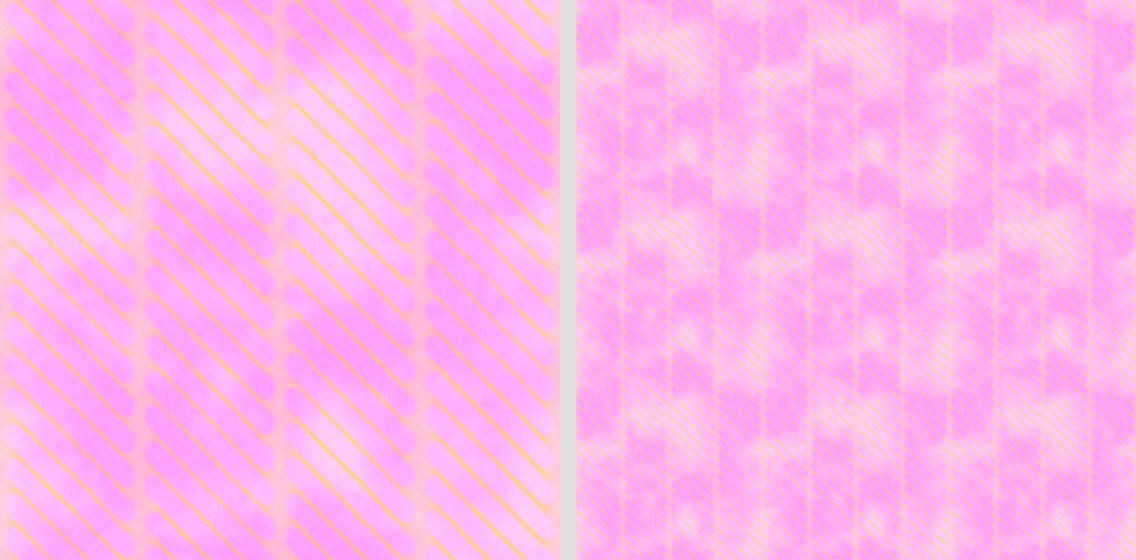
Left, the tile; right, the same tile 3 across and 3 down.
Reproduce this pattern procedurally as a Shadertoy shader.

```glsl
// Slanted pink watercolour tiles in four staggered columns with soft golden joints.

const float COLUMNS = 4.0;         // columns across
const float ROWS = 16.0;           // tiles down each column
const float LINE_HALF = 0.0029;    // half width of the diagonal joints
const float LINE_VARY = 0.0014;    // joint width change between tiles
const float SEAM_HALF = 0.0095;    // half width of the vertical joints
const float CORNER = 0.0155;       // corner radius of a tile
const float WOBBLE = 0.0030;       // hand drawn waver
const float ROUGH = 0.0022;        // raggedness of the edges
const float LINE_SOFT = 0.0019;    // edge blur on the diagonals
const float SEAM_SOFT = 0.0062;    // edge blur by the vertical joints
const float GRAIN = 0.035;         // strength of the paper grain

const vec3 DEEP_PINK = vec3(1.00, 0.625, 1.00);
const vec3 SOFT_PINK = vec3(1.00, 0.745, 0.995);
const vec3 PALE_PINK = vec3(1.00, 0.80, 0.965);
const vec3 SEAM_PEACH = vec3(1.00, 0.735, 0.82);
const vec3 SEAM_PALE = vec3(1.00, 0.80, 0.84);
const vec3 LINE_ORANGE = vec3(1.00, 0.73, 0.60);
const vec3 LINE_GOLD = vec3(1.00, 0.83, 0.46);

float hash(vec2 p, float seed) {
    vec3 q = fract(vec3(p.xyx + seed * 7.31) * vec3(0.1031, 0.1030, 0.0973));
    q += dot(q, q.yzx + 33.33);
    return fract((q.x + q.y) * q.z);
}

// Value noise that wraps after one canvas
float noise(vec2 uv, float period, float seed) {
    vec2 p = uv * period;
    vec2 i = floor(p);
    vec2 f = p - i;
    f = f * f * (3.0 - 2.0 * f);
    vec2 a = mod(i, period);
    vec2 b = mod(i + 1.0, period);
    return mix(mix(hash(a, seed), hash(vec2(b.x, a.y), seed), f.x),
               mix(hash(vec2(a.x, b.y), seed), hash(b, seed), f.x), f.y);
}

float fbm(vec2 uv, float period, float seed) {
    float sum = 0.0;
    float weight = 0.5;
    for (int k = 0; k < 5; k++) {
        sum += weight * noise(uv, period, seed + float(k));
        period *= 2.0;
        weight *= 0.5;
    }
    return sum / 0.96875;
}

// Signed distance to a parallelogram with level top and bottom
float parallelogram(vec2 p, float halfBase, float halfHeight, float skew) {
    vec2 side = vec2(skew, halfHeight);
    p = p.y < 0.0 ? -p : p;
    vec2 w = p - side;
    w.x -= clamp(w.x, -halfBase, halfBase);
    vec2 d = vec2(dot(w, w), -w.y);
    float s = p.x * side.y - p.y * side.x;
    p = s < 0.0 ? -p : p;
    vec2 v = p - vec2(halfBase, 0.0);
    v -= side * clamp(dot(v, side) / dot(side, side), -1.0, 1.0);
    d = min(d, vec2(dot(v, v), halfBase * halfHeight - abs(s)));
    return sqrt(d.x) * sign(-d.y);
}

void mainImage(out vec4 fragColor, in vec2 fragCoord) {
    vec2 uv = fragCoord / iResolution.xy;
    float pixel = 0.7 / iResolution.y;

    // Waver, then staggered and slanted tile coordinates
    vec2 waver = vec2(noise(uv, 14.0, 1.0), noise(uv, 14.0, 2.0)) - 0.5;
    vec2 q = uv + WOBBLE * waver;
    float across = q.x * COLUMNS;
    float column = floor(across);
    float down = (q.x + q.y) * ROWS + 0.5 * (1.0 - mod(column, 2.0));
    vec2 id = mod(vec2(column, floor(down)), vec2(COLUMNS, ROWS));
    float x = (fract(across) - 0.5) / COLUMNS;
    float y = (fract(down) - 0.5) / ROWS - x;

    // Rounded tile; sharp corners open up into wide joints
    float lineHalf = LINE_HALF + LINE_VARY * (hash(id, 3.0) - 0.5);
    float halfSide = 0.5 / ROWS - sqrt(2.0) * (lineHalf + CORNER);
    float halfWidth = 0.5 / COLUMNS - SEAM_HALF - CORNER;
    float d = parallelogram(vec2(y, x), halfSide, halfWidth, -halfWidth) - CORNER;
    float rough = fbm(uv, 64.0, 4.0) - 0.5;
    d += ROUGH * rough;

    // Joint mask, blurrier beside the vertical seams
    float seamDistance = 0.5 / COLUMNS - abs(x);
    float along = smoothstep(0.008, 0.042, seamDistance);
    float soft = mix(SEAM_SOFT, LINE_SOFT, along) + pixel;
    float joint = smoothstep(-soft, soft, d);

    // Cloudy washes of pigment
    vec2 bend = 0.06 * (vec2(noise(uv, 6.0, 11.0), noise(uv, 6.0, 12.0)) - 0.5);
    float cloud = fbm(uv + bend, 5.0, 20.0);
    float wash = smoothstep(0.28, 0.68, cloud + 0.16 * (fbm(uv, 24.0, 30.0) - 0.5));
    float pale = smoothstep(0.58, 0.76, cloud);
    vec3 tile = mix(mix(DEEP_PINK, SOFT_PINK, wash), PALE_PINK, pale);

    vec3 seam = mix(SEAM_PEACH, SEAM_PALE, wash);
    vec3 line = mix(LINE_ORANGE, LINE_GOLD, wash);
    vec3 color = mix(tile, mix(seam, line, along), joint * mix(0.88, 0.96, along));

    // Fine paper grain
    float grain = 0.6 * noise(uv, 256.0, 40.0) + 0.4 * noise(uv, 110.0, 41.0) - 0.5;
    color += GRAIN * (grain + rough) * vec3(0.2, 1.0, 0.6);
    fragColor = vec4(clamp(color, 0.0, 1.0), 1.0);
}
```
